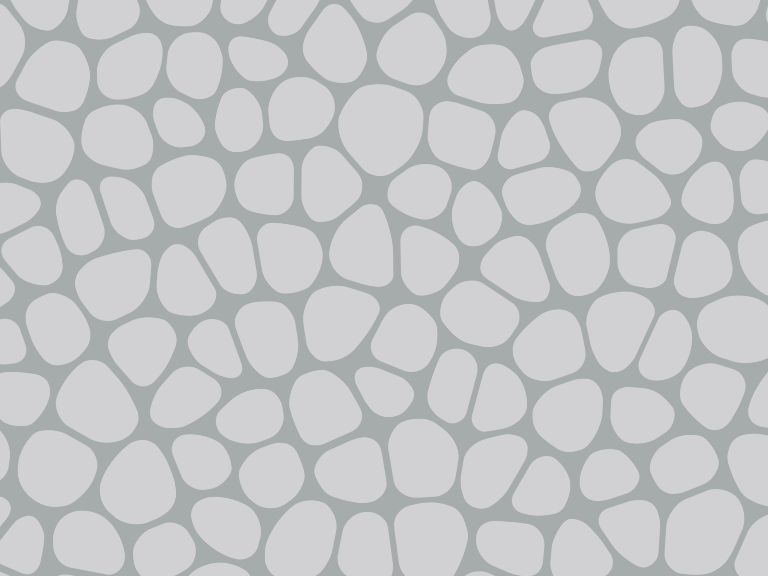
Reproduce this pattern procedurally as a WebGL 2 fragment shader.

```glsl
#version 300 es
precision highp float;
// Rounded pale grey cobbles separated by irregular darker grey joints.

uniform vec2 u_resolution;
out vec4 fragColor;

const float CELLS_PER_HEIGHT = 8.4;
const float JITTER = 0.76;
const float CORNER_RADIUS = 0.26;
const float MIN_INSET = 0.034;
const float MAX_INSET = 0.072;
const vec3 STONE_COLOR = vec3(0.82, 0.82, 0.83);
const vec3 JOINT_COLOR = vec3(0.65, 0.67, 0.67);

float hash(vec2 p) {
    return fract(sin(dot(p, vec2(127.1, 311.7))) * 43758.5453);
}

// Scattered stone centre; odd rows are shifted by half a cell.
vec2 stoneCentre(vec2 cell, float jitter) {
    vec2 random = vec2(hash(cell), hash(cell + 57.3));
    float rowShift = 0.5 * mod(cell.y, 2.0);
    return cell + vec2(rowShift, 0.0) + 0.5 + jitter * (random - 0.5);
}

vec2 nearestCell(vec2 p, float jitter) {
    vec2 base = floor(p);
    vec2 nearest = base;
    float best = 1e5;
    for (int y = -2; y <= 2; y++) {
        for (int x = -2; x <= 2; x++) {
            vec2 cell = base + vec2(x, y);
            vec2 offset = stoneCentre(cell, jitter) - p;
            float distSq = dot(offset, offset);
            if (distSq < best) {
                best = distSq;
                nearest = cell;
            }
        }
    }
    return nearest;
}

// Depth inside the inset Voronoi cell, with its corners rounded off.
float stoneDepth(vec2 p, vec2 cell, float jitter, float inset, float radius) {
    vec2 centre = stoneCentre(cell, jitter);
    float cornerSum = 0.0;
    for (int y = -2; y <= 2; y++) {
        for (int x = -2; x <= 2; x++) {
            if (x == 0 && y == 0) continue;
            vec2 other = stoneCentre(cell + vec2(x, y), jitter);
            float edge = dot(0.5 * (centre + other) - p, normalize(other - centre));
            float reach = max(radius - (edge - inset), 0.0);
            cornerSum += reach * reach;
        }
    }
    return radius - sqrt(cornerSum);
}

void main() {
    float pixel = CELLS_PER_HEIGHT / u_resolution.y;
    vec2 p = gl_FragCoord.xy * pixel;

    // Each stone gets its own joint width.
    vec2 cell = nearestCell(p, JITTER);
    float inset = mix(MIN_INSET, MAX_INSET, hash(cell + 19.7));
    float depth = stoneDepth(p, cell, JITTER, inset, CORNER_RADIUS);

    float stone = smoothstep(-0.7 * pixel, 0.7 * pixel, depth);
    fragColor = vec4(mix(JOINT_COLOR, STONE_COLOR, stone), 1.0);
}
```
